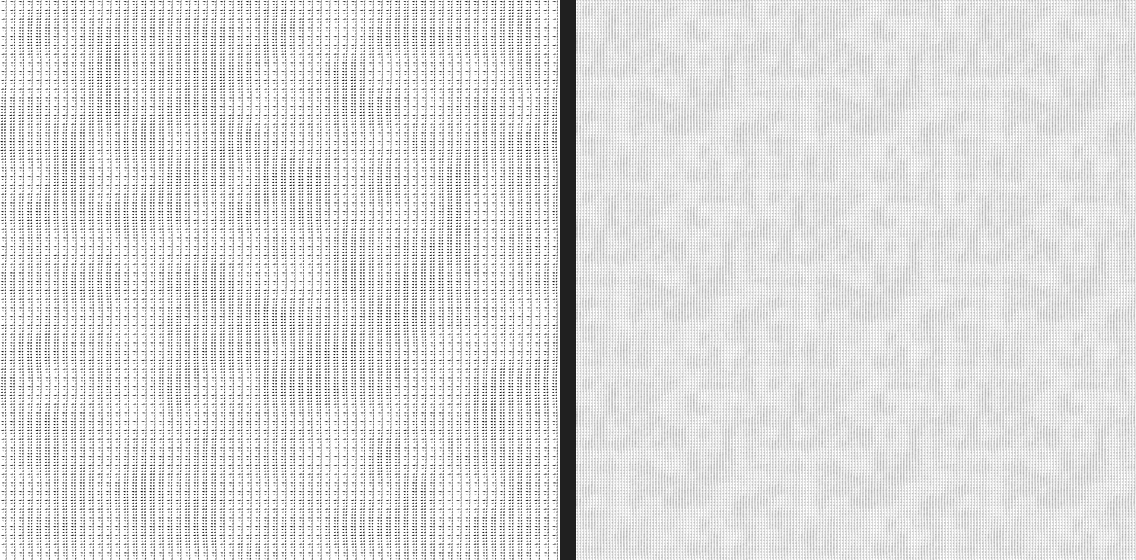
Left: one tile. Right: repeated 3 by 3.
This pattern is drawn by a Shadertoy shader. Its source:

```glsl
float hash(vec2 p) {
    return fract(sin(dot(p, vec2(127.1, 311.7))) * 43758.5453);
}

// Value noise that wraps after a whole number of lattice cells
float wrapNoise(vec2 uv, float period) {
    vec2 p = uv * period;
    vec2 i = floor(p);
    vec2 f = fract(p);
    f = f * f * (3.0 - 2.0 * f);
    vec2 a = mod(i, period);
    vec2 b = mod(i + 1.0, period);
    return mix(mix(hash(a), hash(vec2(b.x, a.y)), f.x),
               mix(hash(vec2(a.x, b.y)), hash(b), f.x), f.y);
}

// Flat-bottomed drop, pointed towards the left
float dropDistance(vec2 p, vec2 radius, float taper) {
    float along = clamp(p.x / radius.x, -1.0, 1.0);
    vec2 q = vec2(p.x, p.y * (1.0 + taper * (0.5 - along)));
    float body = (length(q / radius) - 1.0) * min(radius.x, radius.y);
    return max(body, -p.y - 0.65 * radius.y);
}

void mainImage(out vec4 fragColor, in vec2 fragCoord) {
    const float REPEATS = 64.0;
    vec2 uv = fragCoord / iResolution.xy;
    float pixel = REPEATS / iResolution.y;

    // Columns sway slightly from side to side
    vec2 grid = uv * REPEATS;
    grid.x += 0.16 * (wrapNoise(uv, 16.0) - 0.5);
    vec2 cell = mod(floor(grid), REPEATS);
    vec2 p = fract(grid);

    // Small patches drift between upright hooks and full drops
    vec2 center = (cell + 0.5) / REPEATS;
    float tone = 0.7 * wrapNoise(center, 16.0) + 0.3 * wrapNoise(center, 32.0);
    tone = mix(0.12, 0.95, tone);

    // Two columns of three marks in each cell
    float ink = 0.0;
    for (int row = 0; row < 3; row++) {
        float y = 0.14 + 0.333 * float(row);
        float size = 0.9 + 0.2 * hash(cell + 71.0 * float(row + 1));

        // Left marks: one wedge, the others grow with the tone
        vec2 leftRadius = row == 2
            ? mix(vec2(0.14, 0.05), vec2(0.12, 0.1), tone)
            : mix(vec2(0.06, 0.03), vec2(0.1, 0.095), tone);
        float left = dropDistance(p - vec2(0.28, y), leftRadius * size, 0.5);
        float leftInk = clamp(0.5 - left / pixel, 0.0, 1.0);
        if (row == 0) leftInk *= smoothstep(0.4, 0.75, tone);
        if (row == 1) leftInk *= smoothstep(0.0, 0.6, tone);

        // Right marks: narrow hooks that round out into drops
        vec2 d = p - vec2(0.62, y);
        d.x -= 0.15 * d.y;
        vec2 rightRadius = mix(vec2(0.035, 0.135), vec2(0.1, 0.09), tone);
        float right = dropDistance(d, rightRadius * size, 0.3);
        float rightInk = clamp(0.5 - right / pixel, 0.0, 1.0);
        rightInk *= mix(0.7, 1.0, tone);

        ink = max(ink, max(leftInk, rightInk));
    }

    fragColor = vec4(vec3(mix(0.995, 0.08, ink)), 1.0);
}
```
